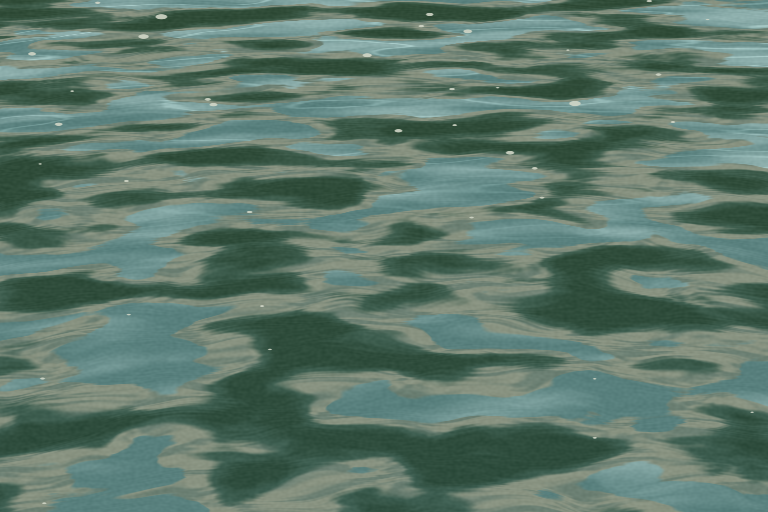
Write a WebGL 1 fragment shader that draws this texture.

```glsl
precision highp float;
uniform vec2 u_resolution;

float hash(vec2 p) {
  return fract(sin(dot(p, vec2(127.1, 311.7))) * 43758.545);
}

float slope(vec2 cell, vec2 offset) {
  float angle = 6.2832 * hash(cell);
  return dot(vec2(cos(angle), sin(angle)), offset);
}

float gradientNoise(vec2 p) {
  vec2 i = floor(p), f = p - i;
  vec2 u = f * f * f * (f * (f * 6.0 - 15.0) + 10.0);
  vec2 e = vec2(1.0, 0.0);
  return mix(mix(slope(i, f), slope(i + e, f - e), u.x),
             mix(slope(i + e.yx, f - e.yx), slope(i + 1.0, f - 1.0), u.x), u.y);
}

// Water plane: rows crowd together toward the top, crests tilt slightly
vec2 waterPlane(vec2 p) {
  float row = 9.5 * p.y + 7.5 * p.y * p.y * p.y;
  float tilt = 1.5 * p.x - 0.75 * p.x * p.x;
  return vec2((p.x - 0.75) * (3.3 + 0.5 * p.y) + 20.0, row - tilt + 10.0);
}

float waveHeight(vec2 q) {
  float swell = gradientNoise(q * vec2(0.4, 0.8) + 31.0);
  float wave = gradientNoise(q * vec2(0.9, 1.0));
  float chop = gradientNoise(q * vec2(1.8, 1.9) + 7.3);
  float ripple = gradientNoise(q * vec2(3.6, 4.2) + 13.7);
  return wave + 0.25 * swell + 0.42 * chop + 0.13 * ripple;
}

// Sparse flecks of foam, more of them far away
float foam(vec2 p, float pixel) {
  float cover = 0.0;
  for (int layer = 0; layer < 2; layer++) {
    float seed = float(layer) * 37.0;
    vec2 g = p / vec2(0.11, 0.07) + seed * 0.37;
    vec2 id = floor(g) + seed;
    vec2 center = 0.2 + 0.6 * vec2(hash(id + 3.1), hash(id + 8.6));
    vec2 d = (fract(g) - center) * vec2(0.11, 0.07);
    float size = mix(0.003, 0.012, pow(hash(id + 5.4), 2.5));
    float present = step(hash(id), 0.03 + 0.27 * p.y * p.y);
    float edge = length(d * vec2(1.0, 2.3)) - size;
    cover = max(cover, present * (1.0 - smoothstep(-pixel, pixel, edge)));
  }
  return cover;
}

void main() {
  vec2 p = gl_FragCoord.xy / u_resolution.y;
  vec2 q = waterPlane(p);
  q += 0.25 * vec2(gradientNoise(q * 1.2 + 51.0), gradientNoise(q * 1.2 + 83.0));

  // Fine streaks fray the borders of the reflections
  vec2 curl = q + 0.3 * vec2(gradientNoise(q * 1.9 + 19.0), gradientNoise(q * 1.9 + 67.0));
  float streak = gradientNoise(curl * vec2(2.6, 6.0) + 4.0);
  float fiber = gradientNoise(curl * vec2(7.0, 17.0) + 61.0);
  float grain = gradientNoise(p * vec2(110.0, 170.0));
  float h = waveHeight(q) + 0.04 * streak + 0.045 * fiber;

  // Dark troughs, pale slopes and blue sky pools
  vec3 trough = mix(vec3(0.245, 0.375, 0.325), vec3(0.18, 0.3, 0.24),
                    smoothstep(0.1, 0.36, -h + 0.08 * streak));
  trough += vec3(0.005, -0.005, -0.025) * p.y;
  vec3 haze = mix(vec3(0.42, 0.5, 0.45), vec3(0.535, 0.575, 0.505),
                  smoothstep(-0.4, 0.2, streak + 0.45 * fiber));
  float light = gradientNoise(q * vec2(0.9, 1.8) + 43.0);
  vec3 sky = mix(vec3(0.345, 0.5, 0.49), vec3(0.56, 0.69, 0.68),
                 smoothstep(-0.1, 0.85, light + 0.45 * p.y + 0.2 * streak - 0.05));

  float pale = smoothstep(-0.15, -0.01, h);
  float poolLevel = 0.24 - 0.14 * p.y;
  float pool = smoothstep(poolLevel - 0.025, poolLevel + 0.03, h);
  vec3 color = mix(mix(trough, haze, pale), sky, pool);

  // Thin bright crest lines on the far pools
  float crest = gradientNoise(q * vec2(0.7, 1.6) + 97.0);
  float glint = 1.0 - smoothstep(0.0, 0.06, abs(crest + 0.08 * streak));
  color += 0.12 * glint * pool * smoothstep(0.35, 0.95, p.y);

  color += 0.025 * fiber + 0.03 * grain;
  color = mix(color, vec3(0.82, 0.84, 0.78), 0.9 * foam(p, 1.0 / u_resolution.y));
  gl_FragColor = vec4(color, 1.0);
}
```
